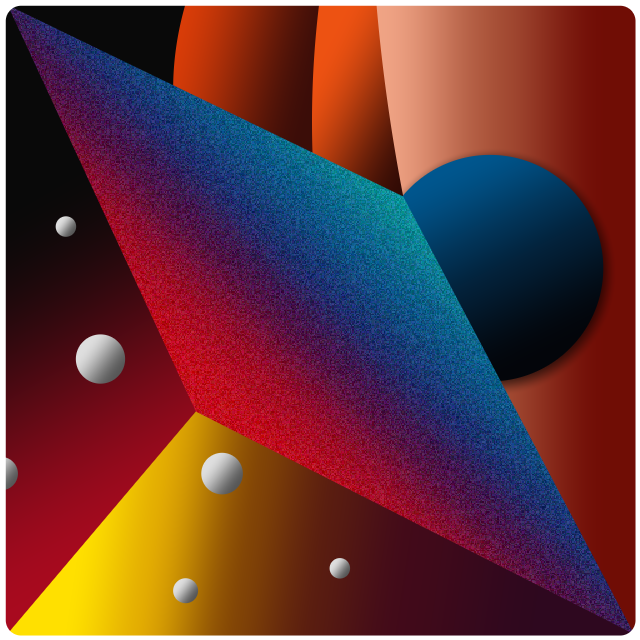
Give the GLSL for this background, as a Shadertoy shader.

```glsl
// Framed abstract: a grainy diamond over curved bands, a dark disc, a golden floor and small spheres.

// Coverage of a shape from its signed distance, softened over one pixel
float fill(float d) {
    return clamp(0.5 - d * iResolution.y, 0.0, 1.0);
}

// Signed distance to the line a-b, positive on its left
float side(vec2 p, vec2 a, vec2 b) {
    vec2 dir = normalize(b - a);
    return dot(p - a, vec2(-dir.y, dir.x));
}

// Sine-free hash giving three values in 0..1
vec3 hash3(vec2 cell) {
    vec3 q = fract(cell.xyx * vec3(0.1031, 0.1030, 0.0973));
    q += dot(q, q.yxz + 33.33);
    return fract((q.xxy + q.yzz) * q.zyx);
}

vec3 bands(vec2 p, vec3 base) {
    float drop = 0.99 - p.y;
    // Dark orange band
    vec3 ember = mix(vec3(0.86, 0.24, 0.03), vec3(0.23, 0.05, 0.03),
                     smoothstep(0.27, 0.53, p.x + 0.25 * drop));
    vec3 col = mix(base, ember, fill(0.2705 + 1.08 * pow(abs(p.y - 0.86), 2.0) - p.x));
    // Bright orange band
    vec3 orange = mix(vec3(0.93, 0.32, 0.07), vec3(0.19, 0.04, 0.02),
                      smoothstep(0.54, 0.78, p.x + 0.5 * drop));
    col = mix(col, orange, fill(0.4875 + 0.33 * pow(abs(p.y - 0.81), 2.0) - p.x));
    // Peach band fading to deep red
    vec3 peach = mix(vec3(0.94, 0.64, 0.52), vec3(0.66, 0.32, 0.22), smoothstep(0.59, 0.79, p.x));
    peach = mix(peach, vec3(0.44, 0.05, 0.02), smoothstep(0.75, 0.95, p.x));
    return mix(col, peach, fill(0.5885 + 0.087 * drop + 0.178 * drop * drop - p.x));
}

vec3 disc(vec2 p, vec3 base) {
    vec2 q = p - vec2(0.7656, 0.581);
    float shadow = 1.0 - smoothstep(-0.015, 0.018, length(q - vec2(0.004, -0.006)) - 0.177);
    vec3 col = base * (1.0 - 0.65 * shadow);
    float shade = dot(q, vec2(0.45, -0.89));
    vec3 blue = mix(vec3(0.0, 0.34, 0.56), vec3(0.01, 0.15, 0.26), smoothstep(-0.18, 0.02, shade));
    blue = mix(blue, vec3(0.01, 0.02, 0.04), smoothstep(-0.04, 0.16, shade));
    return mix(col, blue, fill(length(q) - 0.177));
}

vec3 goldenFloor(vec2 p) {
    float t = p.x + 0.15 * (1.0 - p.y);
    vec3 col = mix(vec3(1.0, 0.88, 0.0), vec3(0.88, 0.66, 0.01), smoothstep(0.24, 0.39, t));
    col = mix(col, vec3(0.52, 0.28, 0.02), smoothstep(0.36, 0.52, t));
    col = mix(col, vec3(0.36, 0.12, 0.06), smoothstep(0.49, 0.64, t));
    col = mix(col, vec3(0.26, 0.04, 0.10), smoothstep(0.60, 0.78, t));
    return mix(col, vec3(0.18, 0.03, 0.12), smoothstep(0.75, 1.0, t));
}

vec3 spheres(vec2 p, vec3 col) {
    // Centre and radius of each sphere
    vec3 balls[6] = vec3[6](
        vec3(0.103, 0.646, 0.016), vec3(0.157, 0.439, 0.0385), vec3(0.347, 0.260, 0.0325),
        vec3(0.290, 0.077, 0.0195), vec3(0.531, 0.112, 0.016), vec3(0.002, 0.260, 0.026));
    for (int i = 0; i < 6; i++) {
        vec2 q = (p - balls[i].xy) / balls[i].z;
        float light = mix(0.87, 0.34, smoothstep(-0.8, 1.0, dot(q, vec2(0.8, -0.6))));
        col = mix(col, vec3(light), fill((length(q) - 1.0) * balls[i].z));
    }
    return col;
}

vec3 diamondColor(vec2 p) {
    float t = (p.x + p.y - 1.0) * 1.53 + 0.5;
    vec3 col = mix(vec3(0.76, 0.05, 0.11), vec3(0.60, 0.05, 0.16), smoothstep(0.05, 0.30, t));
    col = mix(col, vec3(0.28, 0.08, 0.29), smoothstep(0.22, 0.47, t));
    col = mix(col, vec3(0.12, 0.18, 0.43), smoothstep(0.43, 0.60, t));
    col = mix(col, vec3(0.05, 0.34, 0.53), smoothstep(0.55, 0.78, t));
    col = mix(col, vec3(0.05, 0.58, 0.60), smoothstep(0.72, 1.02, t));
    // Grain, partly shared by the channels
    vec3 grain = hash3(floor(p * 512.0)) - 0.5;
    return col + 0.13 * grain + 0.10 * grain.z;
}

void mainImage(out vec4 fragColor, in vec2 fragCoord) {
    vec2 p = fragCoord / iResolution.xy;
    vec2 top = vec2(0.012, 0.992), right = vec2(0.630, 0.693);
    vec2 bottom = vec2(0.991, 0.009), left = vec2(0.306, 0.357);

    // Black to crimson backdrop
    float depth = 0.5 * p.x + 0.87 * (1.0 - p.y);
    vec3 col = mix(vec3(0.035), vec3(0.66, 0.04, 0.12), smoothstep(0.28, 0.86, depth));

    // Scenes on either side of the diagonal
    if (p.x + p.y > 1.0) {
        col = disc(p, bands(p, vec3(0.035)));
    } else {
        col = mix(col, goldenFloor(p), fill(side(p, vec2(0.012, 0.010), left)));
        col = spheres(p, col);
    }

    // Diamond
    float d = max(max(side(p, top, right), side(p, right, bottom)),
                  max(side(p, bottom, left), side(p, left, top)));
    col = mix(col, diamondColor(p), fill(d));

    // White rounded frame
    vec2 q = abs(p - vec2(0.501, 0.499)) - 0.492 + 0.024;
    float frame = length(max(q, 0.0)) + min(max(q.x, q.y), 0.0) - 0.024;
    col = mix(vec3(1.0), col, fill(frame));
    fragColor = vec4(clamp(col, 0.0, 1.0), 1.0);
}
```
